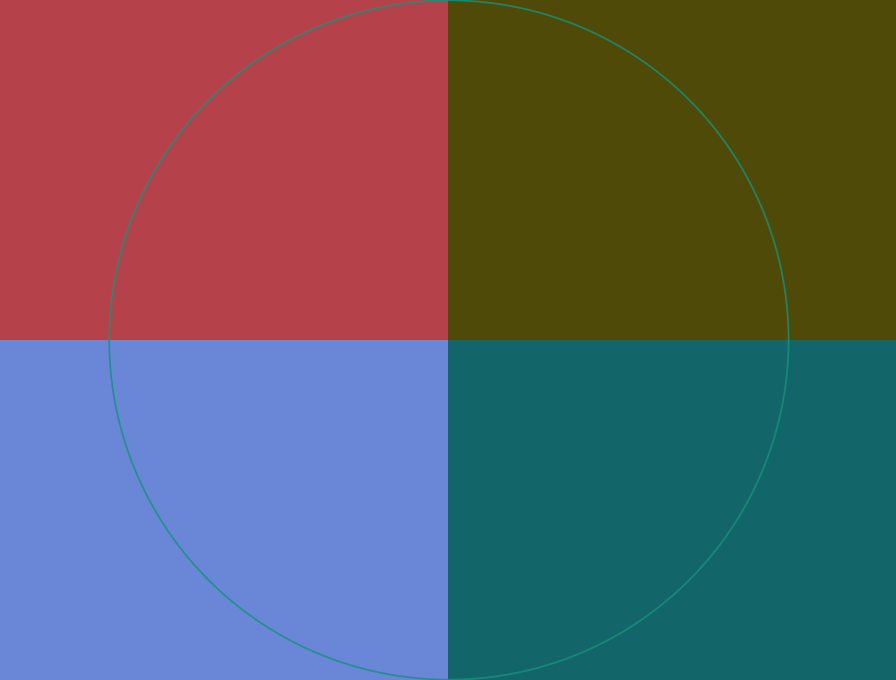
A Shadertoy shader for this background:

```glsl
#define RED vec3(0.71, 0.26, 0.29)
#define OLIVE vec3(0.31, 0.29, 0.03)
#define BLUE vec3(0.41, 0.53, 0.84)
#define TEAL vec3(0.07, 0.40, 0.41)
#define RING_COLOR vec3(0.08, 0.57, 0.48)
#define RING_CENTER vec2(0.0013, 0.0)
#define RING_RADIUS 0.4995
#define RING_WIDTH 0.0026
#define RING_OPACITY 0.8

// Antialiased step across a signed distance
float edge(float dist, float pixel) {
    return clamp(dist / pixel + 0.5, 0.0, 1.0);
}

void mainImage(out vec4 fragColor, in vec2 fragCoord) {
    // Centered coordinates in units of canvas height
    float pixel = 1.0 / iResolution.y;
    vec2 p = (fragCoord - 0.5 * iResolution.xy) * pixel;

    // Four flat quadrants
    float right = edge(p.x, pixel);
    float upper = edge(p.y, pixel);
    vec3 color = mix(mix(BLUE, TEAL, right), mix(RED, OLIVE, right), upper);

    // Thin ring touching the top and bottom
    float ringDist = abs(length(p - RING_CENTER) - RING_RADIUS);
    float ring = edge(0.5 * RING_WIDTH - ringDist, pixel);
    color = mix(color, RING_COLOR, RING_OPACITY * ring);

    fragColor = vec4(color, 1.0);
}
```
